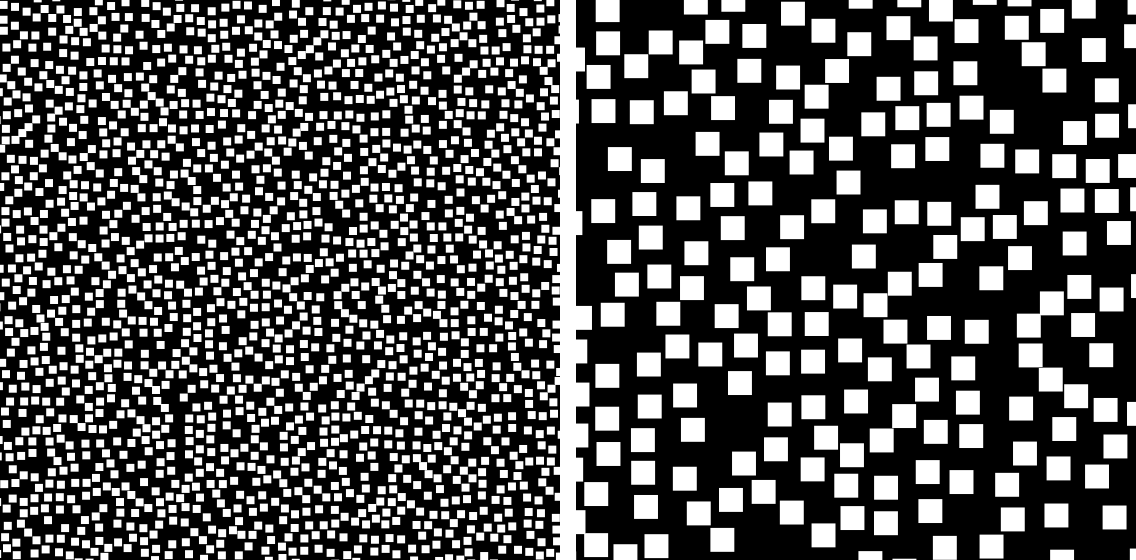
Left, the full canvas; right, a detail of the centre.
This pattern is drawn by a WebGL 1 fragment shader. Its source:

```glsl
precision highp float;
// Small white squares scattered on black with an even, non-overlapping spacing.
uniform vec2 u_resolution;

vec2 points[64];  // 8 x 8 window of scattered centres, in cell units
vec2 moved[36];   // its inner 6 x 6 part after one step of spreading

vec2 hash22(vec2 cell) {
  vec3 q = fract(cell.xyx * vec3(0.1031, 0.1030, 0.0973));
  q += dot(q, q.yzx + 33.33);
  return fract((q.xx + q.yz) * q.zy);
}

// Pushes apart all centres that are closer than the wanted spacing.
void spreadPoints() {
  const float spacing = 0.86;
  for (int y = 0; y < 6; y++) {
    for (int x = 0; x < 6; x++) {
      vec2 centre = points[(y + 1) * 8 + x + 1];
      vec2 push = vec2(0.0);
      for (int j = 0; j < 3; j++) {
        for (int i = 0; i < 3; i++) {
          vec2 away = centre - points[(y + j) * 8 + x + i];
          float dist = max(length(away), 0.0001);
          push += away / dist * max(spacing - dist, 0.0);
        }
      }
      moved[y * 6 + x] = centre + 0.47 * push;
    }
  }
  for (int y = 0; y < 6; y++) {
    for (int x = 0; x < 6; x++) {
      points[(y + 1) * 8 + x + 1] = moved[y * 6 + x];
    }
  }
}

void main() {
  const float cells = 41.0;
  float canvas = min(u_resolution.x, u_resolution.y);
  vec2 uv = gl_FragCoord.xy / canvas * cells;
  float pixelsPerCell = canvas / cells;

  // One random centre per cell, relative to the window corner
  vec2 corner = floor(uv - 0.5) - 3.0;
  vec2 local = uv - corner;
  for (int y = 0; y < 8; y++) {
    for (int x = 0; x < 8; x++) {
      vec2 cell = vec2(float(x), float(y));
      points[y * 8 + x] = cell + hash22(corner + cell + 117.0);
    }
  }

  // Each step loses one ring of the window; the middle 2 x 2 stays exact
  for (int step = 0; step < 3; step++) spreadPoints();

  // Box coverage of the nearest squares
  float ink = 0.0;
  for (int y = 3; y < 5; y++) {
    for (int x = 3; x < 5; x++) {
      vec2 cell = vec2(float(x), float(y));
      vec2 centre = clamp(points[y * 8 + x], cell - 0.17, cell + 1.17);
      vec2 inside = 0.292 - abs(local - centre);
      vec2 cover = clamp(inside * pixelsPerCell + 0.5, 0.0, 1.0);
      ink = max(ink, cover.x * cover.y);
    }
  }
  gl_FragColor = vec4(vec3(ink), 1.0);
}
```
